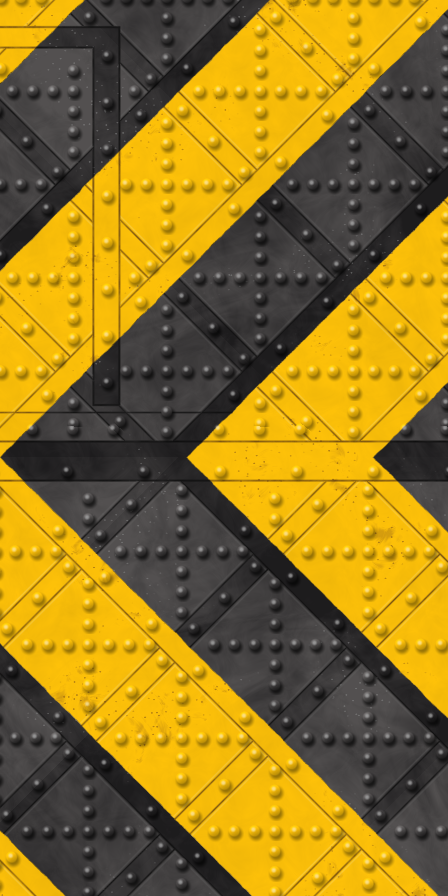
This texture is drawn by a Shadertoy shader. Its source:

```glsl
// Riveted steel plates painted with black and yellow hazard chevrons.

const float BANDS_ACROSS = 2.4;   // canvas width measured in stripe widths
const float FOLD_HEIGHT = 2.35;   // height of the chevron tips, same unit
const float RIVET_PITCH = 0.109;
const float RIVET_RADIUS = 0.029;
const float STRIP_START = 0.84;   // where the edge strip begins in a stripe
const float STRAP_HALF = 0.08;
const vec3 YELLOW = vec3(0.985, 0.75, 0.035);
const vec3 SOOT = vec3(0.115, 0.11, 0.115);
const vec3 STEEL = vec3(0.29, 0.28, 0.28);
const vec3 RUST = vec3(0.50, 0.32, 0.09);
const vec3 CREAM = vec3(0.97, 0.90, 0.66);

vec2 hash2(vec2 p) {
    return fract(sin(vec2(dot(p, vec2(127.1, 311.7)), dot(p, vec2(269.5, 183.3)))) * 4375.85);
}

// Cellular noise: distance to the nearest scattered point.
float cells(vec2 p) {
    float nearest = 2.0;
    for (int k = 0; k < 9; k++) {
        vec2 cell = floor(p) + vec2(k % 3, k / 3) - 1.0;
        nearest = min(nearest, length(cell + hash2(cell) - p));
    }
    return nearest;
}

// Layered, warped sines, about -1 to 1.
float mottle(vec2 p) {
    float sum = 0.0, gain = 0.5;
    for (int k = 0; k < 6; k++) {
        p = mat2(1.3, 1.1, -1.1, 1.3) * p + 0.8 * sin(p.yx * 1.3) + 2.1;
        sum += gain * sin(p.x) * cos(p.y);
        gain *= 0.7;
    }
    return sum;
}

float box(vec2 p, vec2 halfSize) {
    vec2 q = abs(p) - halfSize;
    return length(max(q, 0.0)) + min(max(q.x, q.y), 0.0);
}

float wrap(float x, float pitch) { return x - pitch * round(x / pitch); }

float line(float dist, float width, float px) {
    return 1.0 - smoothstep(width - px, width + px, abs(dist));
}

vec2 nearer(vec2 a, vec2 b) { return dot(a, a) < dot(b, b) ? a : b; }

// Stripe coordinates (across, along) back to canvas axes.
vec2 toCanvas(vec2 de, float side) {
    return 0.5 * vec2(de.x + de.y, side * (de.y - de.x));
}

// Offset to the nearest rivet of a plus-shaped group.
vec2 crossRivets(vec2 q) {
    vec2 stepped = q - RIVET_PITCH * clamp(round(q / RIVET_PITCH), -3.0, 3.0);
    return nearer(vec2(stepped.x, q.y), vec2(q.x, stepped.y));
}

// Cover plates lying over the panels: fold bar, upright and top bar.
float coverPlates(vec2 p) {
    float fold = abs(p.y + 0.02) - 0.105;
    float upright = box(p - vec2(0.57, 1.26), vec2(0.07, 0.98));
    float topBar = box(p - vec2(0.0, 2.25), vec2(0.64, 0.055));
    return min(fold, min(upright, topBar));
}

vec3 addRivet(vec3 base, vec3 paint, vec2 o, float px, float black) {
    float r = RIVET_RADIUS;
    float shadow = 1.0 - smoothstep(0.6 * r, 1.7 * r, length(o - r * vec2(0.3, -0.5)));
    float dome = 1.0 - smoothstep(r - px, r + px, length(o));
    float glint = 1.0 - smoothstep(0.1 * r, 0.65 * r, length(o - r * vec2(-0.2, 0.3)));
    float light = dot(o / r, vec2(-0.4, 0.8));
    vec3 cap = paint * (0.95 + mix(0.24, 0.55, black) * light);
    cap = mix(cap, mix(CREAM, vec3(0.66), black), 0.75 * glint);
    base *= 1.0 - mix(0.38, 0.65, black) * shadow;
    return mix(base, cap, dome);
}

void mainImage(out vec4 fragColor, in vec2 fragCoord) {
    float px = BANDS_ACROSS / iResolution.x;
    vec2 p = fragCoord * px - vec2(0.0, FOLD_HEIGHT);
    float side = p.y > 0.0 ? 1.0 : -1.0;
    vec2 de = vec2(p.x - abs(p.y), p.x + abs(p.y));
    vec2 center = side > 0.0 ? vec2(0.43, 0.356) : vec2(0.47, 0.475);
    float grime = mottle(p * 2.3);
    float grain = mottle(p * 13.0 + 4.0);

    // Stripes, with slightly uneven paint edges
    float across = fract(de.x);
    float edge = 0.5 - abs(mod(de.x + 0.5 + 0.006 * grain, 2.0) - 1.0);
    float black = smoothstep(-px, px, edge * 0.707);

    // Panel layout
    float strap = wrap(de.y - center.y - 0.48, 1.0);
    float cover = coverPlates(p);
    float onCover = 1.0 - smoothstep(-px, px, cover);
    float onStrip = step(STRIP_START, across);
    float onStrap = step(abs(strap), STRAP_HALF) * (1.0 - onStrip);
    float raised = max(onCover, max(onStrip, 0.5 * onStrap));

    // Paint and wear
    float tone = hash2(floor(vec2(de.x, de.y - center.y - 0.48)) + side).x;
    float sheen = clamp(0.78 + 0.3 * tone + 0.38 * grime + 0.14 * grain - 0.75 * raised, 0.0, 1.2);
    vec3 yellow = YELLOW * (0.99 + 0.03 * grime + 0.02 * grain);
    yellow = mix(yellow, RUST, 0.35 * smoothstep(0.55, 1.1, grime + 0.5 * grain));
    vec3 paint = mix(yellow, mix(SOOT, STEEL, sheen), black);
    float chips = 1.0 - smoothstep(0.04, 0.13, cells(p * vec2(17.0, 21.0)));
    chips *= smoothstep(0.15, 0.6, grime);
    vec3 color = mix(paint, mix(RUST, vec3(0.52), black), 0.55 * chips);

    // Seams: a dark gap with a lit lip
    float stripGap = (across - STRIP_START) * 0.707;
    float strapGap = (abs(strap) - STRAP_HALF) * 0.707;
    float flat_ = 1.0 - onCover;
    float gap = max(line(stripGap, 0.004, px), line(strapGap, 0.004, px) * (1.0 - onStrip)) * flat_;
    float lip = max(line(stripGap + 0.014, 0.003, px), line(strapGap - 0.014, 0.003, px) * (1.0 - onStrip)) * flat_;
    gap = max(gap, line(cover, 0.005, px));
    gap = max(gap, line(p.y - 0.24, 0.004, px) * step(p.x, 1.25));
    color = mix(color, mix(CREAM, vec3(0.42), black), 0.3 * lip);
    color = mix(color, mix(RUST * 0.75, vec3(0.04), black), (0.7 + 0.2 * grain) * gap);

    // Rivets on panels, edge strips and straps; none under a cover plate
    vec2 local = fract(de - center + 0.5) - 0.5;
    vec2 rivet = crossRivets(toCanvas(local, side));
    vec2 onEdge = vec2(across - 0.92, wrap(de.y - center.y - 0.23, 0.5));
    vec2 onStraps = vec2(across - 0.12 - 0.33 * clamp(round((across - 0.12) / 0.33), 0.0, 2.0), strap);
    rivet = nearer(rivet, nearer(toCanvas(onEdge, side), toCanvas(onStraps, side)));
    if (coverPlates(p - rivet) < RIVET_RADIUS) rivet = vec2(9.0);

    // Rivets on the fold, beside it and on the upright
    rivet = nearer(rivet, vec2(wrap(p.x - 0.36, 0.41), p.y + 0.075));
    float rowX = wrap(p.x - 0.39, 1.0);
    rowX -= 2.0 * RIVET_PITCH * clamp(round(rowX / (2.0 * RIVET_PITCH)), -1.0, 1.0);
    rivet = nearer(rivet, vec2(rowX, p.y - 0.15));
    float rung = 0.4 + 0.25 * clamp(round((p.y - 0.4) / 0.25), 0.0, 7.0);
    rivet = nearer(rivet, vec2(p.x - 0.575, p.y - rung));

    fragColor = vec4(addRivet(color, paint, rivet, px, black), 1.0);
}
```
